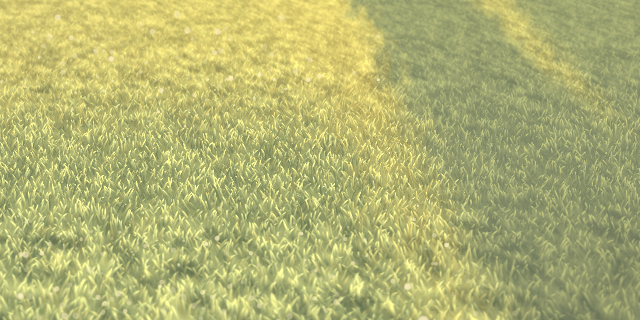
Reproduce this texture procedurally as a Shadertoy shader.

```glsl
float hash(vec2 p) {
    vec3 q = fract(vec3(p.xyx) * 0.1031);
    q += dot(q, q.yzx + 33.33);
    return fract((q.x + q.y) * q.z);
}

float noise(vec2 p) {
    vec2 i = floor(p), f = fract(p);
    f = f * f * (3.0 - 2.0 * f);
    return mix(mix(hash(i), hash(i + vec2(1, 0)), f.x),
               mix(hash(i + vec2(0, 1)), hash(i + vec2(1, 1)), f.x), f.y);
}

// Left sunny field plus a thin diagonal strip in the shade
float sunlight(vec2 p) {
    float down = 1.0 - p.y;
    float wobble = 0.06 * (noise(p * 15.0) - 0.5) + 0.09 * (noise(p * 38.0) - 0.5);
    float soft = 0.06 + 0.12 * down;
    float field = 1.0 - smoothstep(-soft, soft, p.x - 1.11 - 0.47 * down + wobble);
    float across = (p.x - 1.53 - down + 0.6 * wobble) / 0.055;
    float strip = exp(-across * across) * smoothstep(0.42, 0.75, p.y);
    return max(field, 0.75 * strip);
}

// Extra warmth far away and beside the shadow edge
float warmth(vec2 p) {
    float down = 1.0 - p.y;
    float edge = (p.x - 1.02 - 0.43 * down) / 0.18;
    return 0.75 * smoothstep(0.4, 0.9, p.y) + 0.45 * exp(-edge * edge);
}

vec3 grassColor(float height, float sun, float warm) {
    vec3 shade = mix(vec3(0.46, 0.50, 0.37), vec3(0.74, 0.76, 0.48), height);
    vec3 low = mix(vec3(0.46, 0.51, 0.34), vec3(0.69, 0.64, 0.35), warm);
    vec3 high = mix(vec3(0.97, 0.98, 0.60), vec3(1.0, 0.95, 0.52), warm);
    return mix(shade, mix(low, high, height), sun);
}

// Scattered lens discs, growing with distance from the focus plane
float sparkles(vec2 p, float size, float seed, float defocus) {
    vec2 cell = floor(p / size);
    float glow = 0.0;
    for (int j = -1; j <= 1; j++)
    for (int i = -1; i <= 1; i++) {
        vec2 id = cell + vec2(i, j);
        float chance = hash(id + seed);
        vec2 center = (id + vec2(hash(id + seed + 7.1), hash(id + seed + 19.7))) * size;
        float density = 0.32 * sunlight(center) * (1.1 - 0.5 * center.x);
        density *= 1.0 - smoothstep(0.85, 1.0, center.y);
        float radius = (0.003 + 0.03 * defocus) * (0.6 + 0.6 * hash(id + seed + 3.3));
        float disc = 1.0 - smoothstep(radius * 0.6, radius * 1.2, length(p - center));
        glow += disc * step(chance, density) * (0.3 + 0.6 * hash(id + seed + 5.9));
    }
    return glow;
}

void mainImage(out vec4 fragColor, in vec2 fragCoord) {
    vec2 p = fragCoord / iResolution.y;
    p.x *= 2.0 * iResolution.y / iResolution.x;
    float defocus = max(abs(p.y - 0.49) - 0.08, 0.0);
    float blur = 0.001 + 0.013 * defocus;
    float warm = warmth(p);
    float scale = 1.5 - p.y;
    float sun = sunlight(p);

    // Dark ground with mottled clumps
    vec2 tuft = p / (0.35 + 0.65 * scale);
    float clumps = noise(tuft * vec2(19, 24)) * 0.5 + noise(tuft * vec2(48, 42) + 9.0) * 0.5;
    vec3 color = grassColor(0.02 + 0.35 * clumps, sun, warm);

    // Blades in perspective rows, painted from far to near
    float firstRow = floor(-log(scale) / 0.009);
    for (int j = 0; j < 8; j++) {
        float row = firstRow - float(j);
        float rowScale = exp(-0.009 * row);
        float spacing = 0.0135 * rowScale;
        float shift = hash(vec2(row, 41.0));
        float column = floor(p.x / spacing + shift);
        for (int i = -2; i <= 2; i++) {
            vec2 id = vec2(column + float(i), row);
            float tone = hash(id + 23.0);
            vec2 root = vec2((id.x - shift + hash(id + 3.0)) * spacing,
                             1.5 - rowScale - 0.007 * rowScale * hash(id + 61.0));
            float growth = noise(root * vec2(23, 30) / rowScale + 5.0);
            float tall = rowScale * mix(0.018, 0.046, hash(id + 11.0)) * (0.65 + 0.65 * growth);
            float t = (p.y - root.y) / tall;
            if (t < 0.0 || t > 1.3) continue;
            float lean = (hash(id + 37.0) - 0.46) * 0.044 * rowScale;
            float bend = lean * t * (0.45 + 0.55 * t);
            float slope = lean * (0.45 + 1.1 * t) / tall;
            float d = abs(p.x - root.x - bend) / sqrt(1.0 + slope * slope);
            float wide = 0.0031 * rowScale * (1.0 - 0.5 * t * t);
            float cover = 1.0 - smoothstep(wide - blur, wide + blur, d);
            float tip = 0.05 + 0.7 * blur / tall;
            cover *= 1.0 - smoothstep(1.0 - tip, 1.0 + tip, t);
            cover *= smoothstep(0.0, 0.2, t);
            float bright = t * sqrt(t) * (0.08 + 1.35 * tone) + 0.5 * (clumps - 0.5);
            float warmBlade = clamp(warm + 0.8 * (hash(id + 53.0) - 0.45), 0.0, 1.0);
            vec3 blade = grassColor(clamp(bright, 0.0, 1.0), sunlight(root), warmBlade);
            // Pale rim on one side, shaded on the other
            float side = clamp((p.x - root.x - bend) / (wide + blur), -1.0, 1.0);
            blade += 0.13 * t * side * (0.4 + 0.6 * sun);
            color = mix(color, blade, cover);
        }
    }

    // Far haze, then the dim lower right corner
    vec3 haze = mix(vec3(0.61, 0.64, 0.41), vec3(0.93, 0.86, 0.44), sun);
    haze = mix(haze, vec3(0.81, 0.77, 0.45), 0.6 * (1.0 - smoothstep(0.0, 0.8, p.x)));
    color = mix(color, haze, 0.5 * smoothstep(0.55, 1.0, p.y));
    color += vec3(0.035, 0.03, 0.03);
    color *= 1.0 - 0.09 * smoothstep(1.3, 2.0, p.x) * (1.0 - smoothstep(0.0, 0.6, p.y));

    // Blurred tufts outside the focus plane
    float mottle = (clumps - 0.5) * smoothstep(0.0, 0.2, defocus);
    color += mottle * mix(0.12, 0.26, sun) * vec3(1.0, 0.93, 0.5) * (1.0 - 0.35 * smoothstep(0.75, 1.0, p.y));

    float glints = sparkles(p, 0.065, 2.0, defocus) + 0.7 * sparkles(p, 0.034, 83.0, defocus * 0.6);
    color = mix(color, vec3(1.0, 0.95, 0.76), min(glints, 0.9));
    fragColor = vec4(clamp(color, 0.0, 1.0), 1.0);
}
```
